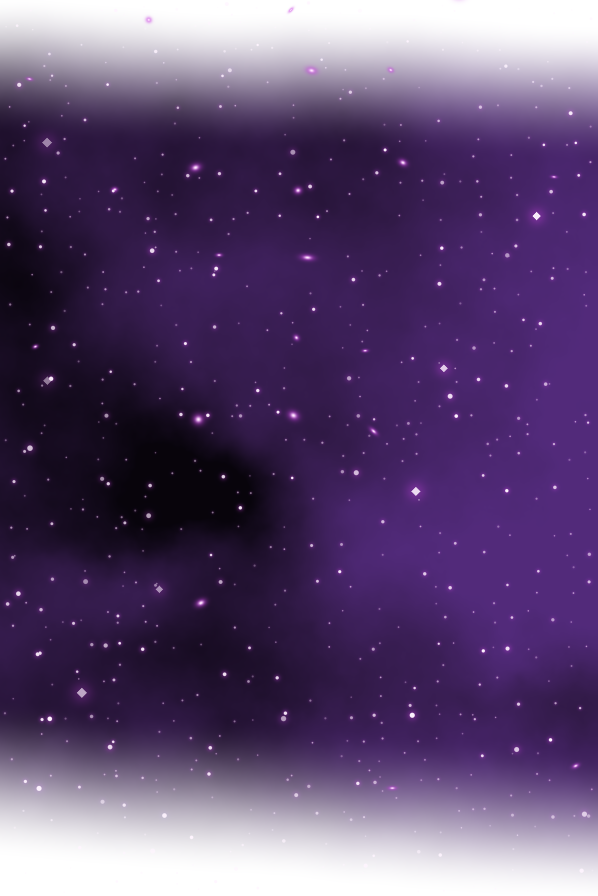
A WebGL 2 fragment shader for this background:

```glsl
#version 300 es
precision highp float;

uniform vec2 u_resolution;
out vec4 fragColor;

const vec3 VOID_COLOR = vec3(0.03, 0.015, 0.045);
const vec3 DUSK_COLOR = vec3(0.20, 0.105, 0.29);
const vec3 VIOLET_COLOR = vec3(0.32, 0.165, 0.48);
const vec3 MAGENTA_COLOR = vec3(0.78, 0.25, 0.88);

// Integer hash giving three values in 0..1
vec3 hash3(vec2 cell, int seed) {
  uvec3 v = uvec3(ivec3(ivec2(cell), seed)) * 1664525u + 1013904223u;
  v.x += v.y * v.z; v.y += v.z * v.x; v.z += v.x * v.y;
  v ^= v >> 16u;
  v.x += v.y * v.z; v.y += v.z * v.x; v.z += v.x * v.y;
  return vec3(v >> 8u) / 16777216.0;
}

float valueNoise(vec2 p) {
  vec2 cell = floor(p), f = fract(p);
  f = f * f * (3.0 - 2.0 * f);
  float low = mix(hash3(cell, 1).x, hash3(cell + vec2(1, 0), 1).x, f.x);
  float high = mix(hash3(cell + vec2(0, 1), 1).x, hash3(cell + 1.0, 1).x, f.x);
  return mix(low, high, f.y);
}

float fbm(vec2 p) {
  float sum = 0.0, weight = 0.5;
  for (int i = 0; i < 6; i++) {
    sum += weight * valueNoise(p);
    p = mat2(1.6, 1.2, -1.2, 1.6) * p + 7.3;
    weight *= 0.5;
  }
  return sum;
}

// Soft elliptical patch of light or shade
float blob(vec2 p, vec2 center, vec2 radius) {
  vec2 d = (p - center) / radius;
  return exp(-dot(d, d));
}

float nebulaLight(vec2 p) {
  vec2 warp = vec2(fbm(p * 5.0), fbm(p * 5.0 + 31.0)) - 0.5;
  vec2 q = p + 0.22 * warp;
  float light = mix(0.42, 0.82, smoothstep(0.2, 1.0, q.x));
  // Bright clouds
  light += 0.28 * blob(q, vec2(0.84, 0.58), vec2(0.28, 0.24));
  light += 0.18 * blob(q, vec2(0.98, 1.02), vec2(0.24, 0.26));
  light += 0.20 * blob(q, vec2(0.37, 1.02), vec2(0.18, 0.11));
  light += 0.22 * blob(q, vec2(0.17, 0.49), vec2(0.15, 0.10));
  light += 0.16 * blob(q, vec2(0.68, 0.23), vec2(0.16, 0.10));
  // Dark lanes
  light -= 0.52 * blob(q, vec2(0.33, 0.66), vec2(0.17, 0.13));
  light -= 0.22 * blob(q, vec2(0.10, 0.74), vec2(0.22, 0.16));
  light -= 0.30 * blob(q, vec2(0.00, 1.06), vec2(0.13, 0.20));
  light -= 0.22 * blob(q, vec2(0.62, 1.16), vec2(0.22, 0.13));
  light -= 0.30 * blob(q, vec2(0.42, 0.40), vec2(0.24, 0.11));
  light -= 0.38 * blob(q, vec2(0.92, 0.30), vec2(0.22, 0.07));
  return clamp(light + 0.35 * (fbm(p * 7.0 + 4.0) - 0.5), 0.0, 1.0);
}

vec3 nebulaColor(float light) {
  vec3 shade = mix(VOID_COLOR, DUSK_COLOR, min(light * 2.0, 1.0));
  return mix(shade, VIOLET_COLOR, max(light * 2.0 - 1.0, 0.0));
}

// One star per chosen cell: x is the core, y the halo
vec2 starLayer(vec2 p, float cells, int seed, float chance, float radius, float diamond, float pixel) {
  vec2 grid = p * cells, cell = floor(grid);
  vec3 place = hash3(cell, seed), look = hash3(cell, seed + 50);
  vec2 d = abs(fract(grid) - 0.2 - 0.6 * place.xy) / cells;
  float size = radius * mix(0.65, 1.1, look.x);
  float dist = mix(length(d), d.x + d.y, diamond);
  float core = 1.0 - smoothstep(size - pixel, size + pixel, dist);
  float halo = exp(-dot(d, d) / (size * size * 4.0));
  return vec2(core, halo) * step(place.z, chance) * mix(0.45, 1.0, look.y);
}

// Tilted oval galaxies: x is the core, y the glow
vec2 galaxyLayer(vec2 p, float cells, int seed, float chance) {
  vec2 grid = p * cells, cell = floor(grid);
  vec3 place = hash3(cell, seed), look = hash3(cell, seed + 50);
  vec2 d = (fract(grid) - 0.25 - 0.5 * place.xy) / cells;
  float angle = (look.x - 0.5) * 1.6;
  d = mat2(cos(angle), -sin(angle), sin(angle), cos(angle)) * d;
  d.y *= mix(1.0, 2.2, look.y);
  float size = mix(0.005, 0.012, look.z * look.z);
  float r2 = dot(d, d) / (size * size);
  return vec2(exp(-r2 * 5.0), exp(-r2)) * step(place.z, chance);
}

// White mist on the slanted upper and lower edges
float mist(vec2 p) {
  float wave = 0.03 * (fbm(p * 3.0 + 12.0) - 0.5);
  float top = 1.5 - p.y - 0.035 * p.x + wave;
  float bottom = p.y + 0.09 * p.x + wave;
  return max(1.0 - smoothstep(0.0, 0.235, top), 1.0 - smoothstep(0.07, 0.33, bottom));
}

void main() {
  vec2 p = gl_FragCoord.xy / u_resolution * vec2(1.0, 1.5);
  float pixel = 0.7 / u_resolution.x;
  vec3 color = mix(nebulaColor(nebulaLight(p)), vec3(1.0), mist(p));

  // Galaxies
  vec2 galaxy = galaxyLayer(p, 7.0, 11, 0.3);
  color = mix(color, MAGENTA_COLOR, 0.75 * galaxy.y);
  color = mix(color, vec3(1.0, 0.9, 1.0), galaxy.x);

  // Stars, from faint dust to large diamonds
  vec2 stars = 0.6 * starLayer(p, 32.0, 21, 0.32, 0.0016, 0.0, pixel);
  stars = max(stars, starLayer(p, 18.0, 22, 0.36, 0.0027, 0.0, pixel));
  stars = max(stars, starLayer(p, 9.0, 23, 0.32, 0.0042, 0.0, pixel));
  stars = max(stars, starLayer(p, 5.0, 24, 0.22, 0.0085, 1.0, pixel));
  color = mix(color, max(color, MAGENTA_COLOR), 0.4 * stars.y);
  color = mix(color, vec3(1.0, 0.96, 1.0), stars.x);

  fragColor = vec4(color, 1.0);
}
```
